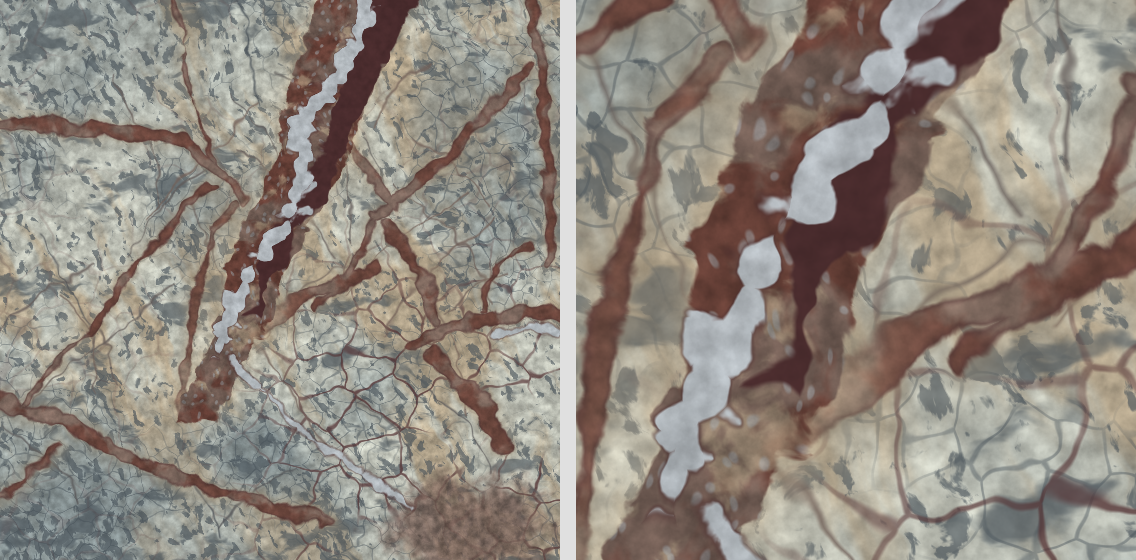
Left, the full canvas; right, a detail of the centre.
A Shadertoy shader for this texture:

```glsl
const vec3 PALE = vec3(.78, .79, .745);
const vec3 TAN = vec3(.72, .65, .54);
const vec3 SLATE = vec3(.52, .57, .58);
const vec3 INK = vec3(.27, .31, .34);
const vec3 BROWN = vec3(.45, .37, .335);
const vec3 RUST = vec3(.40, .25, .215);
const vec3 MAROON = vec3(.285, .17, .175);
const vec3 QUARTZ = vec3(.70, .73, .75);
const float SOFT = .0022;    // edge softness
const float WARP = .055;     // wobble of veins
const float WEB = 13.;       // crack web scale
const float CRAZE = 31.;     // hairline scale
const int HAIRS = 30;        // thin veins

float hash(vec2 p) {
    vec3 q = fract(p.xyx * .1031);
    q += dot(q, q.yzx + 33.33);
    return fract((q.x + q.y) * q.z);
}
vec2 hash2(vec2 p) { return vec2(hash(p), hash(p + 57.3)); }

float noise(vec2 p) {
    vec2 i = floor(p), f = fract(p);
    f = f * f * (3. - 2. * f);
    return mix(mix(hash(i), hash(i + vec2(1, 0)), f.x),
               mix(hash(i + vec2(0, 1)), hash(i + 1.), f.x), f.y);
}
float fbm(vec2 p) {
    float sum = 0., amp = .515;
    for (int i = 0; i < 5; i++) {
        sum += amp * noise(p);
        p = mat2(1.6, 1.2, -1.2, 1.6) * p + 7.1;
        amp *= .5;
    }
    return sum;
}
// x: distance to nearest seed, y: gap to the second
vec2 cells(vec2 p) {
    vec2 i = floor(p), near = vec2(9);
    for (int k = 0; k < 9; k++) {
        vec2 c = i + vec2(k % 3 - 1, k / 3 - 1);
        float d = length(c + hash2(c) - p);
        near = d < near.x ? vec2(d, near.x) : vec2(near.x, min(near.y, d));
    }
    return vec2(near.x, near.y - near.x);
}
// joins a bowed strand from e.xy to e.zw, half width w
void strand(inout float d, vec2 p, vec4 e, float bow, float w) {
    vec2 ab = e.zw - e.xy, q = p - e.xy;
    float t = clamp(dot(q, ab) / dot(ab, ab), 0., 1.);
    vec2 side = normalize(vec2(-ab.y, ab.x));
    d = min(d, length(q - ab * t - side * bow * 4. * t * (1. - t)) - w);
}
float fill(float d) { return 1. - smoothstep(-SOFT, SOFT, d); }
float glow(vec2 q) { return exp(-dot(q, q)); }

float redVeins(vec2 p) {
    float d = 9.;
    strand(d, p, vec4(-.02, .76, .32, .745), .02, .012);
    strand(d, p, vec4(.32, .745, .435, .65), 0., .01);
    strand(d, p, vec4(.37, .675, .055, .275), -.01, .007);
    strand(d, p, vec4(-.02, .3, .58, .06), -.01, .012);
    strand(d, p, vec4(.94, .87, .68, .61), 0., .011);
    strand(d, p, vec4(.68, .61, .57, .455), .01, .006);
    strand(d, p, vec4(.68, .525, .45, .415), -.01, .012);
    strand(d, p, vec4(.61, .755, .715, .64), 0., .011);
    strand(d, p, vec4(.7, .6, .785, .43), .015, .012);
    strand(d, p, vec4(.95, 1.02, .985, .53), .005, .01);
    strand(d, p, vec4(.31, 1.02, .375, .7), 0., .004);
    strand(d, p, vec4(.42, .64, .335, .26), -.03, .007);
    strand(d, p, vec4(.74, .39, 1.02, .42), .03, .013);
    strand(d, p, vec4(.77, .37, .905, .2), .01, .014);
    strand(d, p, vec4(.86, .45, .95, .565), .03, .006);
    strand(d, p, vec4(-.02, .09, .105, .2), 0., .006);
    return d;
}

void mainImage(out vec4 fragColor, in vec2 fragCoord) {
    vec2 uv = fragCoord / iResolution.xy;
    vec2 p = uv + WARP * (vec2(fbm(uv * 7.), fbm(uv * 7. + 19.)) - .5);
    p += .01 * (vec2(noise(uv * 55.), noise(uv * 55. + 31.)) - .5);
    float grain = fbm(uv * 95.), mottle = fbm(p * 38.), cloud = fbm(p * 6. + 11.);

    // clouded ground with slanted streaks and flecks
    vec2 slant = mat2(.87, .49, .49, -.87) * p;
    float cool = glow((uv - vec2(.1, 1)) / vec2(.3, .22)) + glow((uv - vec2(.15, 0)) / vec2(.4, .16))
               + glow((uv - vec2(.47, .22)) / vec2(.09, .06));
    float streak = fbm(slant * vec2(24, 4)) + .12 * uv.x - .1 * cool;
    vec3 col = mix(PALE, TAN, .85 * smoothstep(.46, .7, streak));
    col = mix(col, SLATE, min(smoothstep(.42, .75, cloud) * .6 + cool * .55, .9));
    col *= .95 + .45 * (grain - .5) + .25 * (mottle - .5);
    float fleck = smoothstep(.6, .7, fbm(slant * vec2(85, 55)) + .07 * cool);
    float smear = smoothstep(.64, .76, fbm(p * vec2(13, 30) + 41.) + .05 * cool);
    col = mix(col, INK, .62 * max(fleck, smear));

    // hairlines, and a crack web at lower right
    float web = smoothstep(.38, .62, uv.x) * (1. - smoothstep(.38, .62, uv.y));
    float craze = 1. - smoothstep(.02, .09, cells(p * CRAZE).y);
    col = mix(col, INK, craze * .42 * smoothstep(.38, .62, cloud + .1 * web));
    float crack = 1. - smoothstep(.015, .075, cells(p * WEB).y);
    crack *= smoothstep(.35, .55, fbm(p * 9. + 3.));
    col = mix(col, MAROON * 1.15, crack * (.15 + .6 * web));

    // scattered thin veins in two leaning families
    for (int i = 0; i < HAIRS; i++) {
        vec2 seed = vec2(i, 4.7), mid = hash2(seed);
        float a = (hash(seed + 9.) < .6 ? -1.3 : .6) + .5 * hash(seed + 13.), d = 9.;
        vec2 reach = vec2(cos(a), sin(a)) * mix(.05, .17, hash(seed + 21.));
        strand(d, p, vec4(mid - reach, mid + reach), .012, .003 * mottle);
        col = mix(col, mix(INK, BROWN, hash(seed + 27.)), .75 * fill(d));
    }

    // red-brown veins with tan halo and dark rim
    float d = redVeins(p) + .016 * (mottle - .5);
    vec3 vein = mix(RUST, BROWN * 1.08, smoothstep(.4, .62, fbm(p * 24.)));
    vein = mix(vein, MAROON, .55 * smoothstep(-.006, 0., d)) * (.75 + .5 * grain);
    col = mix(col, TAN * .86, .5 * exp(-max(d, 0.) * 110.));
    col = mix(col, vein, .93 * fill(d));
    float rubble = glow((uv - vec2(.84, .06)) / vec2(.17, .1)) * .65 + mottle * .5;
    col = mix(col, BROWN * (.6 + .8 * grain), .85 * smoothstep(.42, .75, rubble));

    // broad band: speckled body, then smooth core
    float rise = (p.y - .257) / .743, u = p.x - .362 - .298 * rise;
    float body = max(abs(u) - mix(.033, .088, rise), .25 - p.y) + .03 * (mottle - .5);
    vec3 rock = mix(BROWN, RUST, smoothstep(.4, .6, fbm(slant * 23.)));
    rock = mix(rock, TAN * .93, .6 * smoothstep(.55, .72, mottle));
    rock = mix(rock, QUARTZ * .85, .5 - .5 * smoothstep(.1, .22, cells(p * vec2(58, 42)).x));
    float halo = exp(-max(body, 0.) * 45.) * smoothstep(.2, .3, uv.y);
    col = mix(col, TAN * (.75 + .5 * grain), .55 * halo);
    col = mix(col, rock * (.7 + .55 * grain), fill(body));
    float climb = (p.y - .45) / .55;
    float core = abs(u - mix(.014, .055, climb)) - mix(.012, .036, climb);
    core = max(core + .05 * (fbm(p * 17.) - .5), .44 - p.y);
    col = mix(col, MAROON * (.88 + .25 * grain), fill(core));

    // beaded quartz chain and its trailing thread
    float chain = abs(u + .008 - .022 * sin(p.y * 19. - 10.)) - .017;
    chain += .03 * (cells(p * 36.).x - .4) + .045 * (fbm(p * 21. + 8.) - .5);
    float quartz = 9.;
    strand(quartz, p, vec4(.42, .36, .53, .25), 0., .006);
    strand(quartz, p, vec4(.53, .25, .73, .09), -.01, .005);
    strand(quartz, p, vec4(.89, .405, 1.02, .4), 0., .008);
    quartz = min(quartz + .022 * (mottle - .45), max(chain, .36 - p.y));
    col = mix(col, MAROON, .5 - .5 * smoothstep(0., .006, quartz));
    col = mix(col, QUARTZ * (.82 + .36 * grain), .95 * fill(quartz));
    fragColor = vec4(clamp(col, 0., 1.), 1);
}
```
